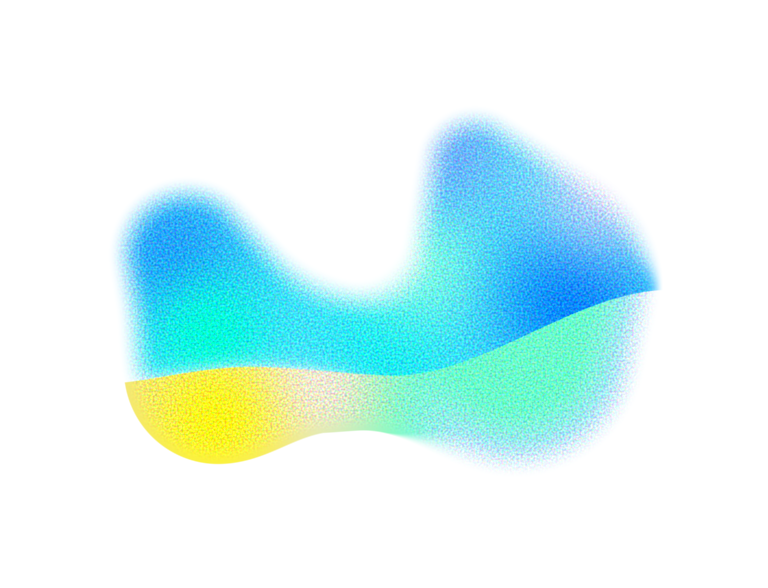
Give the GLSL for this background, as a WebGL 1 fragment shader.

```glsl
precision highp float;

uniform vec2 u_resolution;

// Outline circles: centre and radius, in canvas heights from the centre
const vec3 LEFT_TOP = vec3(-0.335, 0.066, 0.131);
const vec3 LEFT_LOW = vec3(-0.282, -0.133, 0.153);
const vec3 LEFT_INNER = vec3(-0.126, -0.095, 0.090);
const vec3 BRIDGE_START = vec3(-0.282, -0.116, 0.124);
const vec3 BRIDGE_END = vec3(0.223, -0.099, 0.124);
const vec3 RIGHT_TOP = vec3(0.155, 0.219, 0.099);
const vec3 RIGHT_MID = vec3(0.248, 0.015, 0.223);
const vec3 RIGHT_LOW = vec3(0.223, -0.087, 0.226);
const float JOIN_SOFTNESS = 0.077;

// Edge fades and grain
const vec2 RIGHT_TIP = vec2(0.471, 0.005);
const float UPPER_FADE = 0.065;
const float LOWER_FADE = 0.065;
const float TIP_FADE = 0.02;
const float HALO_WIDTH = 0.012;
const float GRAIN_SCALE = 270.0;
const float GRAIN_AMOUNT = 0.3;

// Palette
const vec3 WHITE = vec3(1.0);
const vec3 SKY = vec3(0.30, 0.88, 1.0);
const vec3 BLUE = vec3(0.15, 0.62, 1.0);
const vec3 AZURE = vec3(0.0, 0.52, 1.0);
const vec3 PERIWINKLE = vec3(0.42, 0.70, 1.0);
const vec3 LAVENDER = vec3(0.80, 0.83, 1.0);
const vec3 TURQUOISE = vec3(0.0, 1.0, 0.85);
const vec3 CYAN = vec3(0.10, 0.92, 0.95);
const vec3 PALE_MINT = vec3(0.50, 1.0, 0.90);
const vec3 MINT = vec3(0.42, 1.0, 0.80);
const vec3 ICE = vec3(0.70, 0.88, 1.0);
const vec3 SAND = vec3(0.95, 0.90, 0.50);
const vec3 CREAM = vec3(0.94, 0.91, 0.87);
const vec3 YELLOW = vec3(1.0, 0.97, 0.10);

// Gradient noise
vec2 gradientAt(vec2 cell) {
  vec3 h = fract(cell.xyx * vec3(0.1031, 0.1030, 0.0973));
  h += dot(h, h.yzx + 33.33);
  float angle = 6.2832 * fract((h.x + h.y) * h.z);
  return vec2(cos(angle), sin(angle));
}

float gradientNoise(vec2 p) {
  vec2 i = floor(p), f = fract(p);
  vec2 u = f * f * (3.0 - 2.0 * f);
  vec2 e = vec2(1.0, 0.0);
  float low = mix(dot(gradientAt(i), f), dot(gradientAt(i + e), f - e), u.x);
  float high = mix(dot(gradientAt(i + e.yx), f - e.yx),
                   dot(gradientAt(i + 1.0), f - 1.0), u.x);
  return mix(low, high, u.y);
}

// Distance to the hull of two circles
float taperedCapsule(vec2 p, vec3 a, vec3 b) {
  vec2 axis = b.xy - a.xy;
  float len = length(axis);
  axis /= len;
  p -= a.xy;
  vec2 q = vec2(abs(p.x * axis.y - p.y * axis.x), dot(p, axis));
  float s = (a.z - b.z) / len;
  float c = sqrt(1.0 - s * s);
  float along = dot(q, vec2(-s, c));
  if (along < 0.0) return length(q) - a.z;
  if (along > c * len) return length(q - vec2(0.0, len)) - b.z;
  return dot(q, vec2(c, s)) - a.z;
}

float smoothMin(float a, float b, float k) {
  float h = max(k - abs(a - b), 0.0) / k;
  return min(a, b) - 0.25 * h * h * k;
}

float blobDistance(vec2 p) {
  float left = min(taperedCapsule(p, LEFT_TOP, LEFT_LOW),
                   taperedCapsule(p, LEFT_TOP, LEFT_INNER));
  float right = min(taperedCapsule(p, RIGHT_TOP, RIGHT_MID),
                    taperedCapsule(p, RIGHT_MID, RIGHT_LOW));
  float bridge = taperedCapsule(p, BRIDGE_START, BRIDGE_END);
  return smoothMin(smoothMin(left, bridge, JOIN_SOFTNESS), right, JOIN_SOFTNESS);
}

// Height of the fold between the two layers
float foldHeight(float x) {
  return -0.124 - 0.031 * (1.0 - smoothstep(-0.509, -0.228, x))
    - 0.015 * smoothstep(-0.228, 0.036, x) + 0.146 * smoothstep(0.014, 0.486, x);
}

float glow(vec2 p, vec2 centre, float radius) {
  vec2 q = (p - centre) / radius;
  return exp(-dot(q, q));
}

vec3 upperLayer(vec2 p, float depth, float aboveFold) {
  vec3 c = mix(SKY, BLUE, glow(p, vec2(-0.355, 0.066), 0.13));
  c = mix(c, TURQUOISE, glow(p, vec2(-0.296, -0.07), 0.10));
  c = mix(c, CYAN, glow(p, vec2(0.01, -0.095), 0.12));
  c = mix(c, PALE_MINT, glow(p, vec2(0.078, 0.05), 0.11));
  c = mix(c, PERIWINKLE, glow(p, vec2(0.11, 0.245), 0.11));
  c = mix(c, AZURE, glow(p, vec2(0.325, -0.01), 0.14));
  c = mix(c, LAVENDER, glow(p, vec2(0.385, 0.195), 0.13));
  float halo = exp(-max(aboveFold, 0.0) / HALO_WIDTH);
  c = mix(c, WHITE, 0.55 * halo * (1.0 - smoothstep(-0.15, 0.02, p.x)));
  float fade = mix(UPPER_FADE, TIP_FADE, glow(p, RIGHT_TIP, 0.06));
  return mix(WHITE, c, smoothstep(-0.005, fade, depth));
}

vec3 lowerLayer(vec2 p, float depth, float pixel) {
  vec3 c = mix(SAND, MINT, smoothstep(-0.20, 0.08, p.x));
  c = mix(c, CREAM, glow(p, vec2(-0.126, -0.155), 0.11));
  c = mix(c, YELLOW, glow(p, vec2(-0.287, -0.214), 0.11));
  float soft = smoothstep(0.0, 0.16, p.x);
  c = mix(c, ICE, soft * (1.0 - smoothstep(0.02, 0.13, depth)));
  return mix(WHITE, c, smoothstep(-pixel, mix(pixel, LOWER_FADE, soft), depth));
}

void main() {
  float pixel = 1.0 / u_resolution.y;
  vec2 p = (gl_FragCoord.xy - 0.5 * u_resolution) * pixel;
  float depth = -blobDistance(p);
  float aboveFold = p.y - foldHeight(p.x);

  vec3 color = mix(lowerLayer(p, depth, pixel), upperLayer(p, depth, aboveFold),
                   smoothstep(-pixel, pixel, aboveFold));

  // Coloured grain, kept inside the shape
  vec2 g = p * GRAIN_SCALE + 300.0;
  vec3 grain = vec3(gradientNoise(g), gradientNoise(g + 71.3), gradientNoise(g + 157.7));
  color += GRAIN_AMOUNT * grain * smoothstep(0.0, 0.04, depth);
  gl_FragColor = vec4(clamp(color, 0.0, 1.0), 1.0);
}
```
